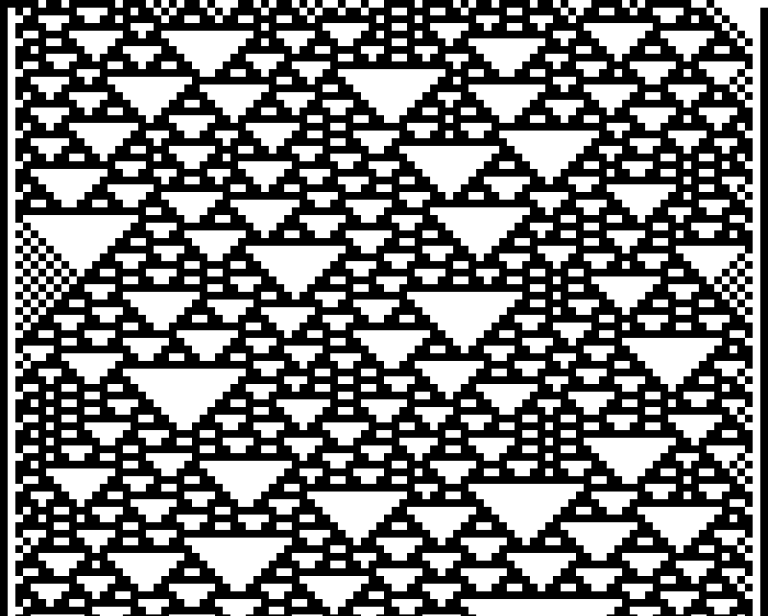
This pattern is drawn by a Shadertoy shader. Its source:

```glsl
const int COLUMNS = 100;
const int MAX_ROWS = 256;
const int SEEDED_COLUMNS = 93;     // columns right of these start empty
const float SEED = 4.7;
const float LIVE_CHANCE = 0.55;
const vec3 LIVE_COLOR = vec3(0.0);
const vec3 EMPTY_COLOR = vec3(1.0);

// One bit per column: evolving cells, and the solid posts at both sides
const uvec4 INTERIOR = uvec4(0xFFFFFFFCu, 0xFFFFFFFFu, 0xFFFFFFFFu, 0x3u);
const uvec4 POSTS = uvec4(0x1u, 0u, 0u, 0x8u);

float hash(float n) {
    return fract(sin(n * 12.9898 + SEED) * 43758.5453);
}

// 32 random cells of the first row
uint randomWord(int firstColumn) {
    uint word = 0u;
    for (int i = 0; i < 32; i++) {
        int column = firstColumn + i;
        if (column < SEEDED_COLUMNS && hash(float(column)) < LIVE_CHANCE)
            word |= 1u << uint(i);
    }
    return word;
}

// Rule 122: live if a neighbour is live, unless all three cells are
uvec4 evolve(uvec4 row) {
    uvec4 cells = row & INTERIOR;
    uvec4 left = (cells << 1u) | (uvec4(0u, cells.xyz) >> 31u);
    uvec4 right = (cells >> 1u) | (uvec4(cells.yzw, 0u) << 31u);
    uvec4 next = (left | right) & ~(left & cells & right);
    return (next & INTERIOR) | POSTS;
}

float cellAt(uvec4 row, int column) {
    int c = clamp(column, 0, COLUMNS - 1);
    return float((row[c >> 5] >> uint(c & 31)) & 1u);
}

void mainImage(out vec4 fragColor, in vec2 fragCoord) {
    // Cell coordinates, with time running down from the top edge
    float cellsPerPixel = float(COLUMNS) / iResolution.x;
    vec2 p = vec2(fragCoord.x, iResolution.y - fragCoord.y) * cellsPerPixel;

    // Nearest cell corner and the pixel's coverage beyond it
    vec2 corner = floor(p + 0.5);
    vec2 coverage = clamp((p - corner) / cellsPerPixel + 0.5, 0.0, 1.0);
    int column = int(corner.x);
    int lastRow = int(corner.y);

    // Run the automaton, keeping the two rows that meet at the corner
    uvec4 below = uvec4(randomWord(0), randomWord(32), randomWord(64), randomWord(96));
    uvec4 above = below;
    for (int i = 0; i < MAX_ROWS; i++) {
        if (i >= lastRow) break;
        above = below;
        below = evolve(below);
    }

    // Blend the four cells around the corner
    float upper = mix(cellAt(above, column - 1), cellAt(above, column), coverage.x);
    float lower = mix(cellAt(below, column - 1), cellAt(below, column), coverage.x);
    float live = mix(upper, lower, coverage.y);
    fragColor = vec4(mix(EMPTY_COLOR, LIVE_COLOR, live), 1.0);
}
```
